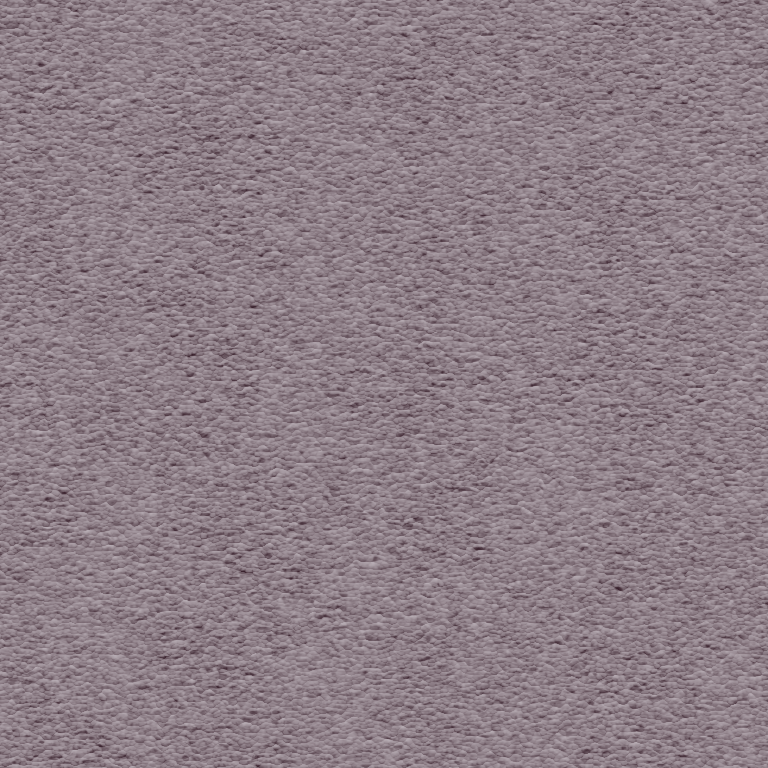
Write a three.js fragment shader that draws this texture.

```glsl
varying vec2 vUv;

#define GRAIN_COUNT vec2(122.0, 216.0)
#define LUMP_COUNT vec2(92.0, 155.0)
#define GRIT_COUNT vec2(280.0, 390.0)
#define COLUMN_PERIOD 0.27
#define BASE_TONE 0.83
#define RELIEF 0.4
#define GRAIN_VARIATION 0.3
#define GRIT_STRENGTH 0.28
#define STREAK_DEPTH 0.52
#define CREVICE_DEPTH 0.32
#define SHADOW_COLOR vec3(0.36, 0.28, 0.32)
#define LIGHT_COLOR vec3(0.63, 0.58, 0.61)

float hash(vec2 p) {
  vec3 q = fract(vec3(p.xyx) * 0.1031);
  q += dot(q, q.yzx + 33.33);
  return fract((q.x + q.y) * q.z);
}

float noise(vec2 p) {
  vec2 cell = floor(p);
  vec2 f = fract(p);
  f = f * f * (3.0 - 2.0 * f);
  float low = mix(hash(cell), hash(cell + vec2(1.0, 0.0)), f.x);
  float high = mix(hash(cell + vec2(0.0, 1.0)), hash(cell + vec2(1.0, 1.0)), f.x);
  return mix(low, high, f.y);
}

// Irregular lumps of the surface at two sizes
float height(vec2 uv) {
  return 0.6 * noise(uv * LUMP_COUNT + 41.0)
       + 0.4 * noise(uv * LUMP_COUNT * vec2(1.85, 1.7) + 67.0);
}

// Returns slope towards the top light, tone of the grain, and underside shadow.
vec3 grains(vec2 p) {
  vec2 cell = floor(p);
  float nearest = 8.0;
  float second = 8.0;
  float total = 0.0;
  vec2 blend = vec2(0.0);
  for (int j = -1; j <= 1; j++) {
    for (int i = -1; i <= 1; i++) {
      vec2 id = cell + vec2(float(i), float(j));
      vec2 jitter = vec2(hash(id), hash(id + 57.0));
      vec2 offset = p - id - jitter;
      float d2 = dot(offset, offset);
      float weight = exp(-7.0 * d2);
      blend += weight * vec2(offset.y, hash(id + 113.0) - 0.5);
      total += weight;
      float d = sqrt(d2);
      second = min(second, max(nearest, d));
      nearest = min(nearest, d);
    }
  }
  blend /= total;
  float crevice = 1.0 - smoothstep(0.0, 0.55, second - nearest);
  float underside = 1.0 - smoothstep(-0.15, 0.22, blend.x);
  return vec3(blend, crevice * underside * (0.8 - blend.y));
}

void main() {
  // Faint worn patches and columns
  float column = 0.5 + 0.5 * cos(6.28318 * (vUv.x - 0.3) / COLUMN_PERIOD);
  float patches = 0.45 * noise(vUv * vec2(13.0, 16.0) + 7.0)
                + 0.55 * noise(vUv * vec2(42.0, 60.0) + 31.0);
  float wear = smoothstep(0.15, 0.85, patches + 0.18 * (column - 0.5));

  // Slight warp so that rows do not line up
  vec2 warp = vec2(noise(vUv * 80.0 + 11.0), noise(vUv * 80.0 + 83.0)) - 0.5;
  vec2 uv = vUv + 0.003 * warp;

  // Rounded grains lit from above, with fine grit
  vec3 grain = grains(uv * GRAIN_COUNT);
  float grit = noise(vUv * GRIT_COUNT + 19.0) - 0.5;

  // Thin shadows where the surface overhangs
  float overhang = height(uv + vec2(0.0, 0.0035)) - height(uv);
  float streak = smoothstep(0.05, 0.38, overhang);

  float tone = BASE_TONE
             + RELIEF * grain.x
             + GRAIN_VARIATION * grain.y
             + GRIT_STRENGTH * grit
             - 0.2 * overhang
             - CREVICE_DEPTH * grain.z * mix(0.8, 1.2, wear)
             - STREAK_DEPTH * streak * mix(0.5, 1.1, wear)
             - 0.03 * (wear - 0.5);

  vec3 color = mix(SHADOW_COLOR, LIGHT_COLOR, clamp(tone, -0.5, 1.3));
  gl_FragColor = vec4(color, 1.0);
}
```
